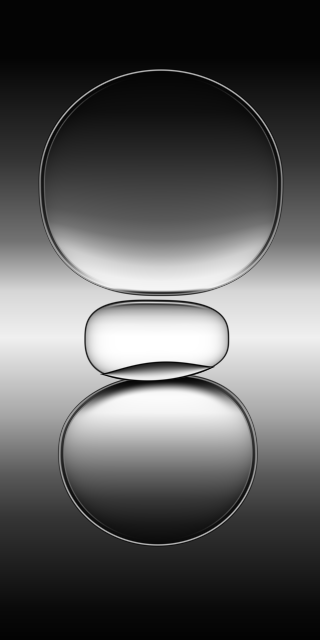
Reproduce this background procedurally as a Shadertoy shader.

```glsl
// Three stacked glass bubbles in front of a soft horizontal band of light.
// Each bubble is a skewed superellipse: a vertical tone ramp fills it, and
// strokes placed by distance from its edge form the bright and dark rims.

struct Bubble {
    vec2 center;
    float halfWidth;
    vec2 heights;   // lower, upper
    vec2 powers;    // squareness of lower, upper half
    vec2 tilts;     // slant of lower, upper edge
};

// Canvas is 1 wide and 2 high, origin at the lower left
const Bubble TOP = Bubble(vec2(0.503, 1.432), 0.383, vec2(0.357, 0.354), vec2(2.45, 2.0), vec2(0.0));
const Bubble MIDDLE = Bubble(vec2(0.490, 0.9375), 0.2266, vec2(0.126, 0.126), vec2(2.5, 2.9), vec2(0.06, -0.015));
const Bubble BOTTOM = Bubble(vec2(0.4935, 0.581), 0.3125, vec2(0.289, 0.250), vec2(2.0, 2.25), vec2(0.0, 0.06));

// Tone ramps: height, brightness
const int STOPS = 10;
const vec2 BACKDROP[STOPS] = vec2[STOPS](
    vec2(0.0, 0.01), vec2(0.10, 0.04), vec2(0.385, 0.21), vec2(0.516, 0.35), vec2(0.70, 0.65),
    vec2(0.945, 0.94), vec2(1.09, 0.84), vec2(1.245, 0.45), vec2(1.505, 0.20), vec2(1.82, 0.015));
const vec2 TOP_FILL[STOPS] = vec2[STOPS](
    vec2(1.07, 0.97), vec2(1.12, 0.95), vec2(1.165, 0.83), vec2(1.20, 0.66), vec2(1.25, 0.46),
    vec2(1.31, 0.35), vec2(1.40, 0.27), vec2(1.52, 0.16), vec2(1.65, 0.06), vec2(1.78, 0.02));
const vec2 MIDDLE_FILL[STOPS] = vec2[STOPS](
    vec2(0.80, 0.90), vec2(0.85, 0.97), vec2(0.90, 1.0), vec2(0.95, 1.0), vec2(0.985, 0.95),
    vec2(1.01, 0.86), vec2(1.03, 0.72), vec2(1.045, 0.52), vec2(1.06, 0.35), vec2(1.07, 0.50));
const vec2 BOTTOM_FILL[STOPS] = vec2[STOPS](
    vec2(0.30, 0.05), vec2(0.36, 0.10), vec2(0.44, 0.22), vec2(0.52, 0.40), vec2(0.60, 0.62),
    vec2(0.66, 0.81), vec2(0.71, 0.96), vec2(0.76, 1.0), vec2(0.80, 0.95), vec2(0.83, 0.90));

// Lens where the middle and bottom bubbles touch
const vec2 LENS_LEFT = vec2(0.3125, 0.831);
const vec2 LENS_RIGHT = vec2(0.672, 0.854);
const float LENS_RISE = 0.027;
const float LENS_SAG = 0.034;

float ramp(float y, vec2 stops[STOPS]) {
    float tone = stops[0].y;
    for (int i = 1; i < STOPS; i++) {
        float t = (y - stops[i - 1].x) / (stops[i].x - stops[i - 1].x);
        tone = mix(tone, stops[i].y, clamp(t, 0.0, 1.0));
    }
    return tone;
}

// x: approximate signed distance, y: relative height from -1 to 1
vec2 bubbleField(vec2 p, Bubble b) {
    vec2 q = p - b.center;
    bool upper = q.y > 0.0;
    float h = upper ? b.heights.y : b.heights.x;
    float n = upper ? b.powers.y : b.powers.x;
    q.y -= (upper ? b.tilts.y : b.tilts.x) * q.x * smoothstep(0.0, h, abs(q.y));
    vec2 radii = vec2(b.halfWidth, h);
    vec2 s = max(abs(q / radii), 1e-4);
    float f = pow(pow(s.x, n) + pow(s.y, n), 1.0 / n);
    vec2 slope = pow(s / f, vec2(n - 1.0)) / radii;
    return vec2((f - 1.0) / length(slope), q.y / h);
}

float cover(float d, float aa) {
    return 1.0 - smoothstep(-aa, aa, d);
}

float stroke(float d, float at, float halfWidth, float aa) {
    return cover(abs(d - at) - halfWidth, aa);
}

// Large bubble rim: outward is 1 at the pole far from the middle bubble
float glassRim(float tone, float d, float outward, vec2 capSpan, float capDepth, float aa) {
    float side = 1.0 - smoothstep(0.55, 0.95, abs(outward));
    float far = smoothstep(-0.1, 0.6, outward);
    float cap = smoothstep(capSpan.x, capSpan.y, -outward);
    tone *= 1.0 - (0.35 * side + 0.45 * far) * exp(d / 0.025);
    tone = mix(tone, 0.03, 0.7 * side * stroke(d, -0.013, 0.004, aa));
    tone = mix(tone, 0.50, 0.6 * side * stroke(d, -0.019, 0.0015, aa));
    tone = mix(tone, 0.02, cap * (1.0 - smoothstep(0.3, 1.0, (-d - 0.005) / capDepth)));
    tone = mix(tone, 0.08, 0.75 * (1.0 - far) * stroke(d, -0.002, 0.002, aa));
    return mix(tone, mix(0.6, 0.85, far), 0.85 * stroke(d, -0.005, 0.0022, aa));
}

void mainImage(out vec4 fragColor, in vec2 fragCoord) {
    vec2 p = fragCoord / iResolution.xy * vec2(1.0, 2.0);
    float aa = 0.8 / iResolution.x;
    float tone = ramp(p.y, BACKDROP);

    // Top bubble, its light curling up at the sides
    vec2 field = bubbleField(p, TOP);
    float across = p.x - TOP.center.x;
    float bend = 0.7 * across * across * (1.0 - smoothstep(1.2, 1.5, p.y));
    float glass = glassRim(ramp(p.y - bend, TOP_FILL), field.x, field.y, vec2(0.92, 0.985), 0.015, aa);
    tone = mix(tone, glass, cover(field.x, aa));

    // Bottom bubble, with a deep dark cap
    field = bubbleField(p, BOTTOM);
    glass = glassRim(ramp(p.y, BOTTOM_FILL), field.x, -field.y, vec2(0.45, 0.95), 0.055, aa);
    tone = mix(tone, glass, cover(field.x, aa));

    // Middle bubble, dark outline with a doubled upper edge
    field = bubbleField(p, MIDDLE);
    float crown = smoothstep(0.75, 0.97, field.y);
    glass = ramp(p.y, MIDDLE_FILL) * (1.0 - 0.4 * exp(field.x / 0.018));
    glass = mix(glass, 0.12, crown * stroke(field.x, -0.015, 0.002, aa));
    glass = mix(glass, 0.90, crown * stroke(field.x, -0.009, 0.002, aa));
    glass = mix(glass, 0.03, 0.85 * stroke(field.x, -0.002, 0.0025, aa));
    tone = mix(tone, glass, cover(field.x, aa));

    // Contact lens, dark above and light below
    float t = clamp((p.x - LENS_LEFT.x) / (LENS_RIGHT.x - LENS_LEFT.x), 0.0, 1.0);
    float arch = 4.0 * t * (1.0 - t);
    float base = mix(LENS_LEFT.y, LENS_RIGHT.y, t);
    float lensTop = base + LENS_RISE * pow(arch, 1.4);
    float lensBase = base - LENS_SAG * arch;
    float level = (p.y - lensBase) / max(lensTop - lensBase, 1e-4);
    float d = max(p.y - lensTop, lensBase - p.y);
    float lens = mix(0.93, 0.14, smoothstep(0.15, 0.95, level));
    lens = mix(lens, 0.02, stroke(d, 0.0, 0.004, aa));
    tone = mix(tone, lens, cover(d, aa) * step(0.001, arch));

    fragColor = vec4(vec3(tone), 1.0);
}
```
